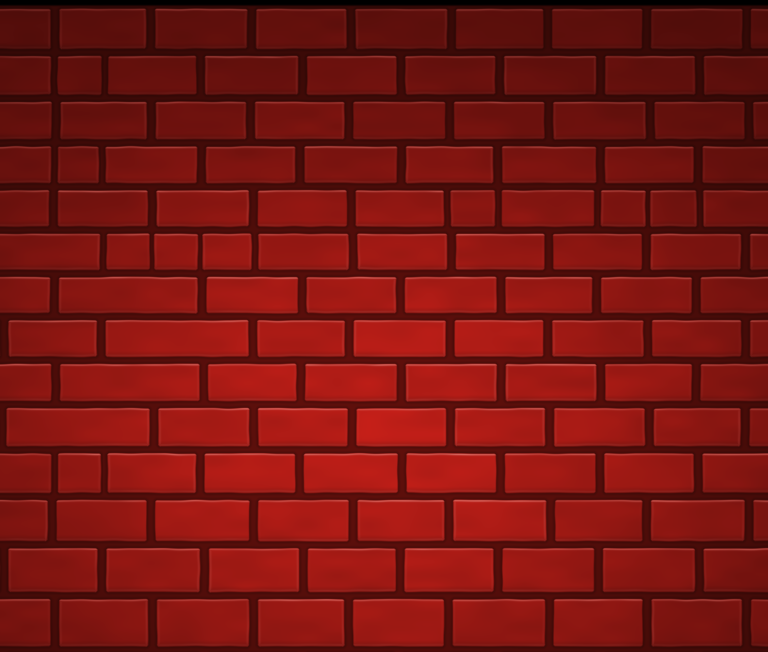
A Shadertoy shader for this texture:

```glsl
const vec3 BRICK_LIT = vec3(0.73, 0.115, 0.09);
const vec3 BRICK_DIM = vec3(0.28, 0.045, 0.035);
const vec3 MORTAR_LIT = vec3(0.37, 0.06, 0.045);
const vec3 MORTAR_DIM = vec3(0.18, 0.03, 0.02);
const vec3 EDGE_SHINE = vec3(0.86, 0.42, 0.39);

float hash(vec2 p) {
    return fract(sin(dot(p, vec2(12.9898, 78.233))) * 43758.5453);
}

float noise(vec2 p) {
    vec2 i = floor(p), f = fract(p);
    f = f * f * (3.0 - 2.0 * f);
    return mix(mix(hash(i), hash(i + vec2(1, 0)), f.x),
               mix(hash(i + vec2(0, 1)), hash(i + vec2(1, 1)), f.x), f.y);
}

float boxDistance(vec2 p, vec2 halfSize, float radius) {
    vec2 q = abs(p) - halfSize + radius;
    return length(max(q, 0.0)) + min(max(q.x, q.y), 0.0) - radius;
}

// Course number from height: courses are taller near the bottom and top
float courseAt(float y) {
    return (y - 0.003) * (11.49 + 6.01 * y - 3.35 * y * y);
}

float coursesPerHeight(float y) {
    return 11.47 + 12.04 * y - 10.05 * y * y;
}

// Running bond on half-brick slots, with uneven cuts on the left side
bool hasJoint(int slot, int row) {
    bool shifted = row > 9 || (row == 9 && slot < 3);
    int phase = (row + (shifted ? 1 : 0)) & 1;
    if (slot < -2 && row > 2) {
        if (row == 8) return slot > -6;
        if (phase == 1)
            return slot == -6 || slot == -3 || (slot == -5 && abs(row - 6) > 1);
        if (row == 4 || row == 6)
            return slot == -7 || slot == (row == 4 ? -4 : -5);
    }
    return (slot & 1) == phase || (row == 9 && slot == 6);
}

float jointPosition(int slot, int row) {
    float jitter = hash(vec2(slot, row)) - 0.5;
    return 0.457 + 0.0645 * (float(slot) + 0.09 * jitter);
}

// Left and right joints around x
vec2 brickSpan(float x, int row) {
    vec2 span = vec2(-0.1, 1.1);
    for (int slot = -9; slot <= 10; slot++) {
        if (!hasJoint(slot, row)) continue;
        float joint = jointPosition(slot, row);
        if (joint <= x) span.x = max(span.x, joint);
        else span.y = min(span.y, joint);
    }
    return span;
}

// Light pool, low and slightly left of the middle
float lightAt(vec2 uv) {
    vec2 d = uv - vec2(0.48, 0.36);
    float fall = d.y > 0.0 ? 4.2 : 2.8;
    return exp(-2.7 * d.x * d.x - fall * d.y * d.y);
}

// Soft thin line centred on zero
float line(float d, float width) {
    return exp(-d * d / (width * width));
}

void mainImage(out vec4 fragColor, in vec2 fragCoord) {
    vec2 uv = fragCoord / iResolution.xy;
    vec2 p = fragCoord / iResolution.x;
    float aspect = iResolution.y / iResolution.x;
    float pixel = 1.0 / iResolution.x;
    float light = lightAt(uv);

    // Brick cell
    float course = courseAt(uv.y);
    int row = int(floor(course));
    float courseHeight = aspect / coursesPerHeight(uv.y);
    vec2 span = brickSpan(p.x, row);
    float width = span.y - span.x;
    vec2 id = vec2(floor(span.x * 40.0), row);

    // Brick face: short cut bricks have narrower joints
    float sideGap = mix(0.003, 0.0058, smoothstep(0.07, 0.1, width));
    vec2 halfSize = vec2(0.5 * width - sideGap, 0.5 * courseHeight - 0.0047);
    vec2 local = vec2(p.x - 0.5 * (span.x + span.y),
                      (fract(course) - 0.5) * courseHeight);
    local += 0.0012 * (vec2(noise(p * 55.0), noise(p * 47.0 + 9.0)) - 0.5);
    float d = boxDistance(local, halfSize, 0.003);
    float soft = max(pixel, 0.0014);
    float face = 1.0 - smoothstep(-soft, soft, d);

    // Surface colour with mild wear and a darker lower rim
    float wear = 0.94 + 0.09 * noise(p * vec2(25.0, 60.0)) + 0.06 * (hash(id) - 0.5);
    float rim = smoothstep(0.0, 0.009, local.y + halfSize.y);
    vec3 brick = mix(BRICK_DIM, BRICK_LIT, light) * wear * mix(0.84, 1.0, rim);
    vec3 mortar = mix(MORTAR_DIM, MORTAR_LIT, light);
    mortar *= mix(0.8, 1.0, smoothstep(0.0, 0.005, d));
    vec3 color = mix(mortar, brick, face);

    // Polished edges: bright top, fainter sides and bottom
    float lineWidth = max(0.0015, 0.8 * pixel);
    float top = line(local.y - halfSize.y + 0.001, lineWidth);
    float sides = line(abs(local.x) - halfSize.x + 0.002, lineWidth);
    float bottom = line(local.y + halfSize.y - 0.002, lineWidth);
    float shine = max(top * (0.6 + 0.4 * hash(id + 5.0)),
                      max(sides * 0.28 * hash(id + 8.0), bottom * 0.18));
    shine *= face * (0.25 + 0.7 * light) * (0.65 + 0.5 * noise(p * 40.0));
    color = mix(color, EDGE_SHINE, clamp(shine, 0.0, 1.0));

    // Dark strip along the top
    color *= 1.0 - smoothstep(0.989, 0.994, uv.y);
    fragColor = vec4(color, 1.0);
}
```
